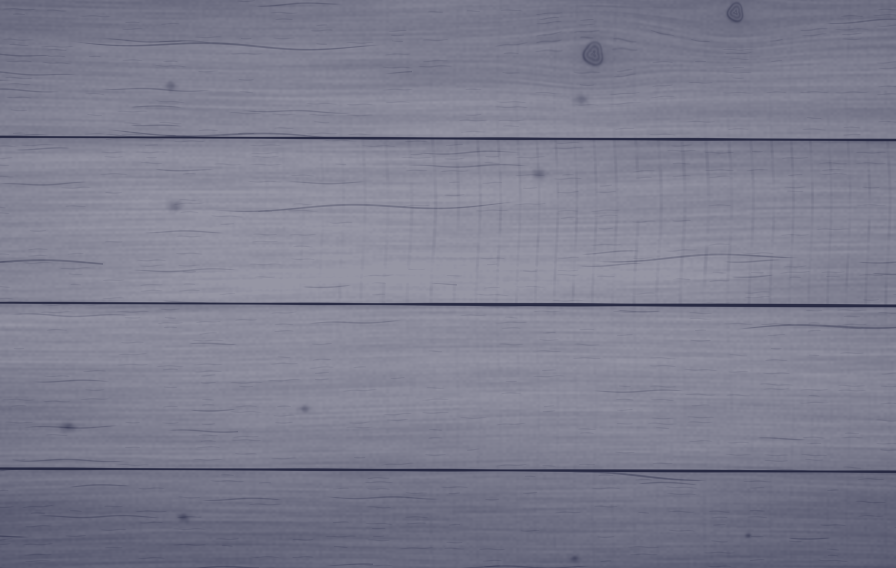
A Shadertoy shader for this texture:

```glsl
// Weathered blue-grey wooden planks with dark seams, grain, cracks, saw marks and knots.

// Layout, in units of the canvas height
const float PITCH = 0.292;         // plank height
const float FIRST_SEAM = 0.175;    // lowest seam at the left edge
const float SEAM_SLOPE = 0.0035;   // seams sink slightly to the right
const float SEAM_HALF = 0.0014;
const float SAW_PITCH = 0.037;
const float SAW_ROW = 1.0;         // plank with the clearest saw marks
const vec2 KNOT_POS = vec2(1.045, 0.905);
const vec2 KNOT_STEP = vec2(0.25, 0.073);
const float KNOT_RADIUS = 0.021;

// Colours and light
const vec3 SEAM_COLOR = vec3(0.13, 0.14, 0.24);
const vec3 DARK_WOOD = vec3(0.22, 0.23, 0.33);
const vec3 LIGHT_WOOD = vec3(0.57, 0.57, 0.63);
const vec2 LIGHT_POS = vec2(0.75, 0.55);
const vec2 LIGHT_SIZE = vec2(0.8, 0.5);
const vec2 FALLOFF = vec2(0.13, 0.34);
const float BASE_TONE = 0.98;

float hash(vec2 p) {
    vec3 a = fract(vec3(p.xyx) * 0.1031);
    a += dot(a, a.yzx + 33.33);
    return fract((a.x + a.y) * a.z);
}

float noise(vec2 p) {
    vec2 i = floor(p), f = fract(p);
    f = f * f * (3.0 - 2.0 * f);
    return mix(mix(hash(i), hash(i + vec2(1, 0)), f.x),
               mix(hash(i + vec2(0, 1)), hash(i + vec2(1, 1)), f.x), f.y);
}

// One tapered, slightly tilted crack inside each chosen cell
float cracks(vec2 p, vec2 cells, float chance, float halfWidth, float aa) {
    vec2 g = p * cells, id = floor(g), l = fract(g) - 0.5;
    float reach = mix(0.15, 0.48, hash(id + 5.3));
    float tilt = (hash(id + 9.1) - 0.5) * 0.4;
    float bend = 0.06 * sin(l.x * 11.0 + id.y);
    float center = (hash(id + 2.7) - 0.5) * 0.5 + tilt * l.x + bend;
    float taper = l.x / reach;
    float w = halfWidth * (1.0 - taper * taper);
    float d = abs(l.y - center) / cells.y;
    float visible = step(hash(id), chance) * smoothstep(1.0, 0.8, abs(taper));
    return visible * (1.0 - smoothstep(w - 0.5 * aa, w + aa, d));
}

// Small dark smudge, at most one in each cell along a plank
float smallKnots(vec2 p, float v) {
    vec2 g = vec2(p.x * 2.4, v), id = floor(g) + 17.0;
    vec2 center = 0.15 + 0.7 * vec2(hash(id), hash(id + 4.4));
    vec2 d = (fract(g) - center) * vec2(1.0 / 2.4, PITCH);
    float r = mix(0.004, 0.011, hash(id + 8.8));
    d.x *= 0.75;
    float rough = 0.6 + 0.8 * noise(p * 130.0);
    return step(hash(id + 1.6), 0.65) * exp(-dot(d, d) / (r * r) * rough);
}

void mainImage(out vec4 fragColor, in vec2 fragCoord) {
    vec2 p = fragCoord / iResolution.y;
    float aa = 1.0 / iResolution.y;
    float v = (p.y - FIRST_SEAM + SEAM_SLOPE * p.x) / PITCH;
    float row = floor(v);

    // Large knots: rings, dark rim, and grain pushed aside around them
    float knotShade = 0.0, push = 0.0;
    for (int i = 0; i < 2; i++) {
        vec2 d = p - KNOT_POS - float(i) * KNOT_STEP;
        float size = KNOT_RADIUS * (1.0 - 0.2 * float(i));
        float angle = atan(d.y, d.x);
        float r = length(d * vec2(1.1, 0.9)) / size + 0.08 * sin(3.0 * angle + 1.0);
        float core = 1.0 - smoothstep(0.75, 1.05, r);
        float rim = exp(-pow((r - 0.9) * 6.0, 2.0));
        knotShade += core * (0.2 + 0.06 * sin(r * 16.0)) + 0.2 * rim * (0.6 + 0.4 * sin(angle + 4.0));
        knotShade += 0.08 * exp(-r * r * 0.35);
        push += d.y * exp(-dot(d * vec2(9, 15), d * vec2(9, 15)));
    }

    // Grain coordinates, shifted so that every plank differs
    vec2 q = p + vec2(row * 7.3 + 20.0, row * 3.1 + 10.0);
    q.y += 0.006 * sin(q.x * 2.3 + row) + 0.003 * sin(q.x * 5.7 + q.y * 9.0) - 0.6 * push;

    // Growth rings as layered sines, then mottling, fibres and speckle
    float warp = noise(q * vec2(1.6, 12.0)) * 9.0;
    float rings = sin(q.y * 330.0 + warp) + 0.6 * sin(q.y * 570.0 - warp * 1.7);
    rings *= noise(q * vec2(2.0, 16.0) + 40.0);
    float tone = BASE_TONE + 0.035 * rings;
    tone += 0.14 * (noise(q * vec2(2.6, 10.0)) - 0.55);
    tone += 0.11 * (noise(q * vec2(1.3, 34.0) + 7.0) - 0.55);
    tone += 0.12 * (noise(q * vec2(9.0, 230.0)) - 0.5);
    tone += 0.07 * (noise(p * vec2(170.0, 210.0)) - 0.5);

    // Faint, broken saw marks across the boards
    float sawX = p.x / SAW_PITCH + 0.25 * sin(p.x * 13.0) + 0.1 * sin(p.y * 17.0);
    float saw = 1.0 - smoothstep(0.02, 0.12, abs(fract(sawX) - 0.5));
    float sawArea = smoothstep(0.3, 0.9, p.x) * (row == SAW_ROW ? 1.0 : 0.25);
    tone -= 0.12 * saw * sawArea * noise(vec2(floor(sawX) * 3.7, p.y * 45.0));

    // Wear: long cracks, short cracks and pores, denser on the left
    float wear = mix(0.42, 0.12, smoothstep(0.0, 1.0, p.x));
    tone -= 0.34 * cracks(q, vec2(1.7, 13.0), wear * 0.7, 0.0012, aa);
    tone -= 0.24 * cracks(q + 3.0, vec2(4.0, 34.0), wear, 0.0008, aa);
    tone -= 0.13 * cracks(q + 6.0, vec2(15.0, 95.0), 0.25, 0.0006, aa);
    tone -= knotShade + 0.36 * smallKnots(p, v);

    // Light falling off to the borders, with a darker bottom plank
    vec2 away = (p - LIGHT_POS) / LIGHT_SIZE;
    tone -= dot(FALLOFF, away * away) + (row < 0.0 ? 0.06 : 0.0);

    // Seams of uneven width, with a soft shadow on the board below
    float seamId = round(v);
    float gap = (v - seamId) * PITCH;
    float seamHalf = SEAM_HALF * (0.75 + 0.6 * noise(vec2(p.x * 9.0, seamId * 5.0 + 20.0)));
    seamHalf += 0.0008 * smoothstep(0.5, 1.2, p.x) * (seamId == 1.0 ? 1.0 : 0.2);
    tone -= gap < 0.0 ? 0.2 * exp(gap / 0.007) : 0.08 * exp(-gap / 0.003);
    float seam = 1.0 - smoothstep(seamHalf - 0.5 * aa, seamHalf + aa, abs(gap));

    vec3 color = mix(DARK_WOOD, LIGHT_WOOD, clamp(tone, 0.0, 1.05));
    fragColor = vec4(mix(color, SEAM_COLOR, 0.92 * seam), 1.0);
}
```
